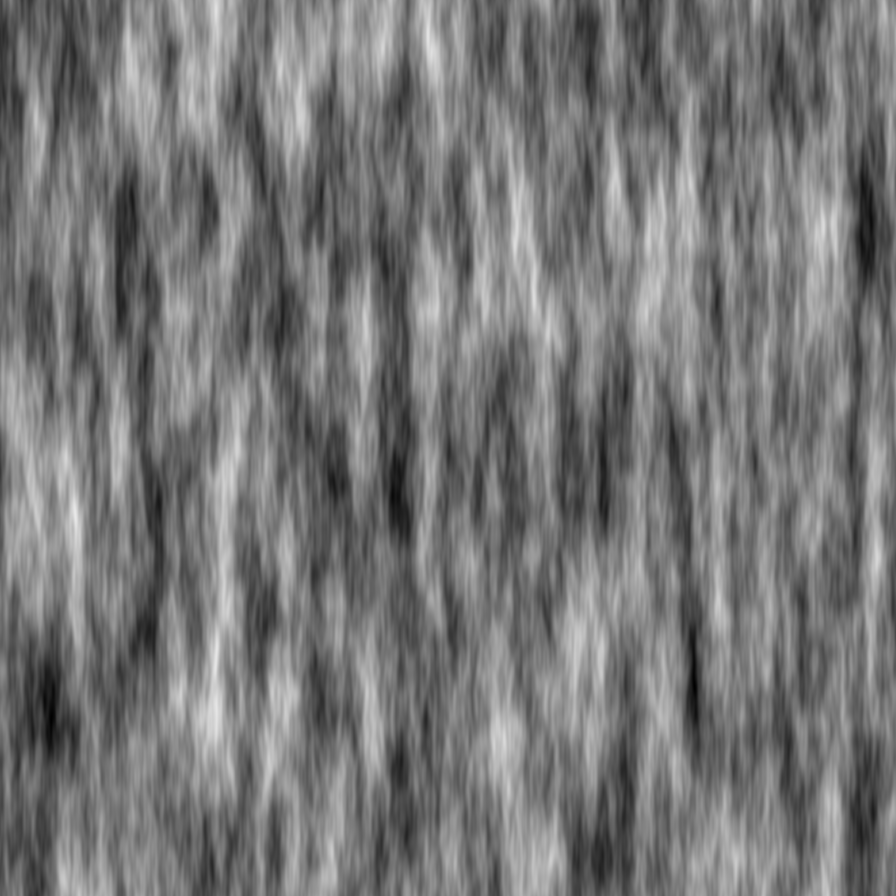
Reproduce this texture procedurally as a WebGL 2 fragment shader.

```glsl
#version 300 es
precision highp float;

#define STREAK_SCALE vec2(25.0, 4.0)
#define PATCH_SCALE vec2(9.0, 3.8)
#define PATCH_WEIGHT 0.42
#define OCTAVES 5
#define LACUNARITY 1.75
#define GAIN 0.72
#define MEAN_GREY 0.463
#define CONTRAST 0.385

uniform vec2 u_resolution;
out vec4 fragColor;

float hash(vec2 p) {
    return fract(sin(dot(p, vec2(127.1, 311.7))) * 43758.5453);
}

// Dot product of a lattice corner's random unit gradient with the offset to it
float cornerSlope(vec2 corner, vec2 offset) {
    float angle = 6.28319 * hash(corner);
    return dot(vec2(cos(angle), sin(angle)), offset);
}

// Signed gradient noise with quintic blending
float gradientNoise(vec2 p) {
    vec2 cell = floor(p);
    vec2 f = fract(p);
    vec2 blend = f * f * f * (f * (f * 6.0 - 15.0) + 10.0);
    vec2 right = vec2(1.0, 0.0);
    vec2 up = vec2(0.0, 1.0);
    float bottom = mix(cornerSlope(cell, f),
                       cornerSlope(cell + right, f - right), blend.x);
    float top = mix(cornerSlope(cell + up, f - up),
                    cornerSlope(cell + 1.0, f - 1.0), blend.x);
    return mix(bottom, top, blend.y);
}

// Stretched octaves, each shifted so that their lattices never line up
float streaks(vec2 uv) {
    float total = 0.0;
    float weight = 1.0;
    vec2 scale = STREAK_SCALE;
    for (int i = 0; i < OCTAVES; i++) {
        vec2 shift = vec2(17.37, 9.61) * float(i + 1);
        total += weight * gradientNoise(uv * scale + shift);
        scale *= LACUNARITY;
        weight *= GAIN;
    }
    return total;
}

void main() {
    vec2 uv = gl_FragCoord.xy / u_resolution;

    // Broad light and dark patches under the fibres
    float patches = PATCH_WEIGHT * gradientNoise(uv * PATCH_SCALE + vec2(61.3, 43.8));

    float grey = MEAN_GREY + CONTRAST * (streaks(uv) + patches);
    fragColor = vec4(vec3(clamp(grey, 0.0, 1.0)), 1.0);
}
```
